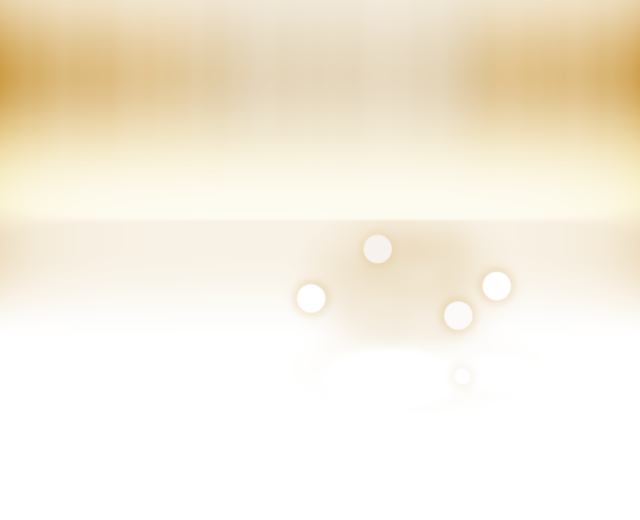
A WebGL 1 fragment shader for this background:

```glsl
precision highp float;
// A softly blurred golden wall above a pale horizon that fades to white.
// Gaussian bands and layered sines set the gold depth; cellular noise
// mottles a beige haze, over which round warm-rimmed lights are drawn.

uniform vec2 u_resolution;

// Light absorbed per unit of depth, for each tone
const vec3 GOLD = vec3(0.27, 0.53, 1.0);
const vec3 GREY_GOLD = vec3(0.38, 0.60, 1.0);
const vec3 PALE_YELLOW = vec3(0.10, 0.26, 1.0);
const vec3 BEIGE = vec3(0.27, 0.53, 1.0);
const vec3 WHITE = vec3(1.0);
const vec3 PEARL = vec3(0.965, 0.95, 0.93);
const vec3 MIST = vec3(0.985, 0.98, 0.978);

const float HORIZON = 0.577;
const float BAND_Y = 0.855;
const float BAND_WIDTH = 0.125;
const float CORNER_WIDTH = 0.065;
const float STREAK_DEPTH = 0.10;
const float HAZE_DEPTH = 0.115;
const vec2 HAZE_CENTRE = vec2(0.16, 0.45);
const vec2 HAZE_SIZE = vec2(0.20, 0.16);
const float LIGHT_RADIUS = 0.0272;
const float RIM_WIDTH = 0.012;
const float EDGE_SOFTNESS = 0.0022;

vec2 hash2(vec2 cell) {
  vec2 k = vec2(dot(cell, vec2(127.1, 311.7)), dot(cell, vec2(269.5, 183.3)));
  return fract(sin(k) * 43758.55);
}

// Cellular noise: a smooth sum over the neighbouring feature points
float softCells(vec2 p) {
  vec2 cell = floor(p), local = fract(p);
  float sum = 0.0;
  for (int j = -1; j <= 1; j++) {
    for (int i = -1; i <= 1; i++) {
      vec2 offset = vec2(float(i), float(j));
      vec2 d = offset + hash2(cell + offset) - local;
      float fall = max(1.0 - dot(d, d), 0.0);
      sum += fall * fall;
    }
  }
  return sum;
}

// Layered sines, each finer and weaker than the last
float streaks(float x) {
  float sum = 0.0, amplitude = 0.5, frequency = 19.0;
  for (int i = 0; i < 5; i++) {
    sum += amplitude * sin(x * frequency + float(i) * 2.1);
    frequency *= 1.83;
    amplitude *= 0.62;
  }
  return sum;
}

float ellipse(vec2 p, vec2 centre, vec2 size, float inner, float outer) {
  return 1.0 - smoothstep(inner, outer, length((p - centre) / size));
}

// Round light with a warm glowing rim
vec3 addLight(vec3 color, vec2 p, vec2 centre, float radius, vec3 core, float rim) {
  float d = length(p - centre) - radius;
  float glow = max(d, 0.0) / RIM_WIDTH;
  color -= rim * exp(-glow * glow) * GOLD;
  return mix(color, core, 1.0 - smoothstep(-EDGE_SOFTNESS, EDGE_SOFTNESS, d));
}

void main() {
  vec2 uv = gl_FragCoord.xy / u_resolution;
  vec2 p = vec2((uv.x - 0.5) * u_resolution.x / u_resolution.y, uv.y);

  // Gold gathers at the sides and most strongly at the outer edges
  float sides = 1.0 - smoothstep(0.22, 0.42, uv.x) + smoothstep(0.67, 0.81, uv.x);
  float corner = exp(-min(uv.x, 1.0 - uv.x) / CORNER_WIDTH);

  // Upper wall
  float bandOffset = (uv.y - BAND_Y) / BAND_WIDTH;
  float band = exp(-bandOffset * bandOffset);
  float wall = 0.055 + 0.06 * smoothstep(0.60, 0.75, uv.y) + 0.11 * corner;
  wall += band * (0.15 + 0.18 * sides + 0.16 * corner);
  float texture_ = streaks(uv.x) + 0.25 * streaks(uv.y + 0.4);
  wall *= 1.0 + STREAK_DEPTH * texture_ * smoothstep(HORIZON, 0.78, uv.y);
  vec3 wallTone = mix(GREY_GOLD, GOLD, clamp(sides + corner, 0.0, 1.0));
  wallTone = mix(PALE_YELLOW, wallTone, smoothstep(0.58, 0.83, uv.y));

  // Lower band fading to white
  float fade = smoothstep(0.34, 0.52, uv.y);
  float ground = fade * (0.10 + 0.14 * corner);

  float blur = mix(0.005, 0.045, corner);
  float above = smoothstep(HORIZON - blur, HORIZON + blur, uv.y);
  vec3 color = WHITE - mix(ground * BEIGE, wall * wallTone, above);

  // Mottled haze with a softly cut foot, and its faint wide glow
  float mottling = softCells(p * 15.0);
  float haze = ellipse(p, HAZE_CENTRE, HAZE_SIZE, 0.35, 1.2);
  haze *= smoothstep(0.305, 0.365, uv.y + 0.012 * (mottling - 0.8));
  haze *= mix(1.0, 0.2, above) * (0.85 + 0.2 * mottling);
  color -= HAZE_DEPTH * haze * mix(GOLD, GREY_GOLD, 0.5);
  color -= 0.02 * ellipse(p, vec2(0.186, 0.295), vec2(0.25, 0.093), 0.6, 1.1) * BEIGE;

  // White pools at the foot
  float pools = max(ellipse(p, vec2(0.138, 0.271), vec2(0.144, 0.061), 0.80, 1.12),
                    ellipse(p, vec2(0.346, 0.282), vec2(0.090, 0.040), 0.70, 1.15));
  color = mix(color, WHITE, pools);

  // Lights
  color = addLight(color, p, vec2(0.111, 0.521), LIGHT_RADIUS, PEARL, 0.06);
  color = addLight(color, p, vec2(-0.017, 0.426), LIGHT_RADIUS, WHITE, 0.10);
  color = addLight(color, p, vec2(0.340, 0.450), LIGHT_RADIUS, WHITE, 0.10);
  color = addLight(color, p, vec2(0.266, 0.393), LIGHT_RADIUS, MIST, 0.10);
  color = addLight(color, p, vec2(0.274, 0.276), 0.55 * LIGHT_RADIUS, WHITE, 0.05);

  gl_FragColor = vec4(clamp(color, 0.0, 1.0), 1.0);
}
```
